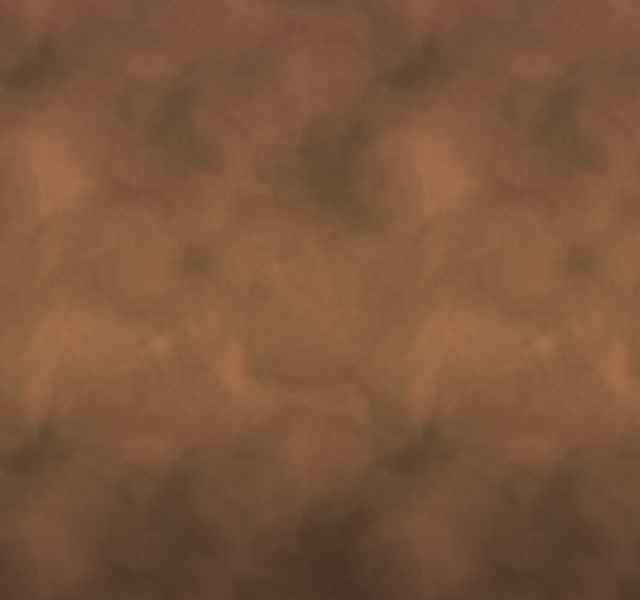
Reproduce this texture procedurally as a Shadertoy shader.

```glsl
// Mottled brown leather-like clouds, tiled, lit softly across the middle.

const vec3 DARK_BROWN  = vec3(0.452, 0.332, 0.220);
const vec3 MID_BROWN   = vec3(0.545, 0.380, 0.260);
const vec3 LIGHT_BROWN = vec3(0.635, 0.428, 0.292);
const vec3 BOTTOM_SHADE = vec3(0.62, 0.63, 0.68);
const vec3 TOP_SHADE    = vec3(0.87, 0.86, 0.93);
const float TILE_SIZE = 0.64;      // repeat length in canvas heights
const float BASE_CELLS = 4.0;      // largest blotches per tile
const int OCTAVES = 6;
const float GAIN = 0.53;
const float CONTRAST = 2.1;
const float WARP = 0.06;
const float CREASE = 0.10;         // strength of the thin pale veins
const vec2 TILE_SHIFT = vec2(0.13, 0.37);

float hash(vec2 cell, float seed) {
    vec3 p = fract(vec3(cell.xyx + seed * 17.3) * vec3(0.1031, 0.1030, 0.0973));
    p += dot(p, p.yzx + 33.33);
    return fract((p.x + p.y) * p.z);
}

// Value noise that repeats after the given number of cells
float tiledNoise(vec2 tile, float cells, float seed) {
    vec2 p = tile * cells;
    vec2 i = floor(p);
    vec2 f = fract(p);
    f = f * f * f * (f * (f * 6.0 - 15.0) + 10.0);
    vec2 a = mod(i, cells);
    vec2 b = mod(i + 1.0, cells);
    return mix(mix(hash(a, seed), hash(vec2(b.x, a.y), seed), f.x),
               mix(hash(vec2(a.x, b.y), seed), hash(b, seed), f.x), f.y);
}

// Sum of octaves, from broad blotches down to fine grain
float tiledClouds(vec2 tile, float seed) {
    float sum = 0.0, total = 0.0, weight = 1.0, cells = BASE_CELLS;
    for (int i = 0; i < OCTAVES; i++) {
        sum += weight * tiledNoise(tile, cells, seed + float(i));
        total += weight;
        weight *= GAIN;
        cells *= 2.0;
    }
    return sum / total;
}

// Narrow ridges where a noise field crosses its middle value
float creases(vec2 tile) {
    float ridge = 1.0 - abs(2.0 * tiledNoise(tile, 7.0, 31.0) - 1.0);
    return pow(ridge, 6.0) * tiledNoise(tile, 5.0, 37.0);
}

vec3 lighting(float height) {
    vec3 lower = mix(BOTTOM_SHADE, vec3(1.0), smoothstep(-0.06, 0.44, height));
    vec3 upper = mix(vec3(1.0), TOP_SHADE, smoothstep(0.5, 1.0, height));
    return lower * upper;
}

void mainImage(out vec4 fragColor, in vec2 fragCoord) {
    vec2 uv = fragCoord / iResolution.y;
    vec2 tile = uv / TILE_SIZE + TILE_SHIFT;

    // Bend the blotches into wispy shapes
    vec2 bend = vec2(tiledNoise(tile, 6.0, 11.0), tiledNoise(tile, 6.0, 12.0)) - 0.5;
    vec2 ripple = vec2(tiledNoise(tile, 17.0, 13.0), tiledNoise(tile, 17.0, 14.0)) - 0.5;
    vec2 warped = tile + WARP * (2.0 * bend + 0.6 * ripple);

    float tone = (tiledClouds(warped, 21.0) - 0.5) * CONTRAST;
    tone += CREASE * (creases(warped) - 0.15);

    // Fine soft grain
    tone += 0.10 * (tiledNoise(tile, 80.0, 41.0) - 0.5);

    // Olive shadows, rust highlights
    float amount = clamp(tone * 2.0, -1.3, 1.3);
    vec3 albedo = MID_BROWN + max(amount, 0.0) * (LIGHT_BROWN - MID_BROWN)
                            + max(-amount, 0.0) * (DARK_BROWN - MID_BROWN);

    fragColor = vec4(albedo * lighting(uv.y), 1.0);
}
```
